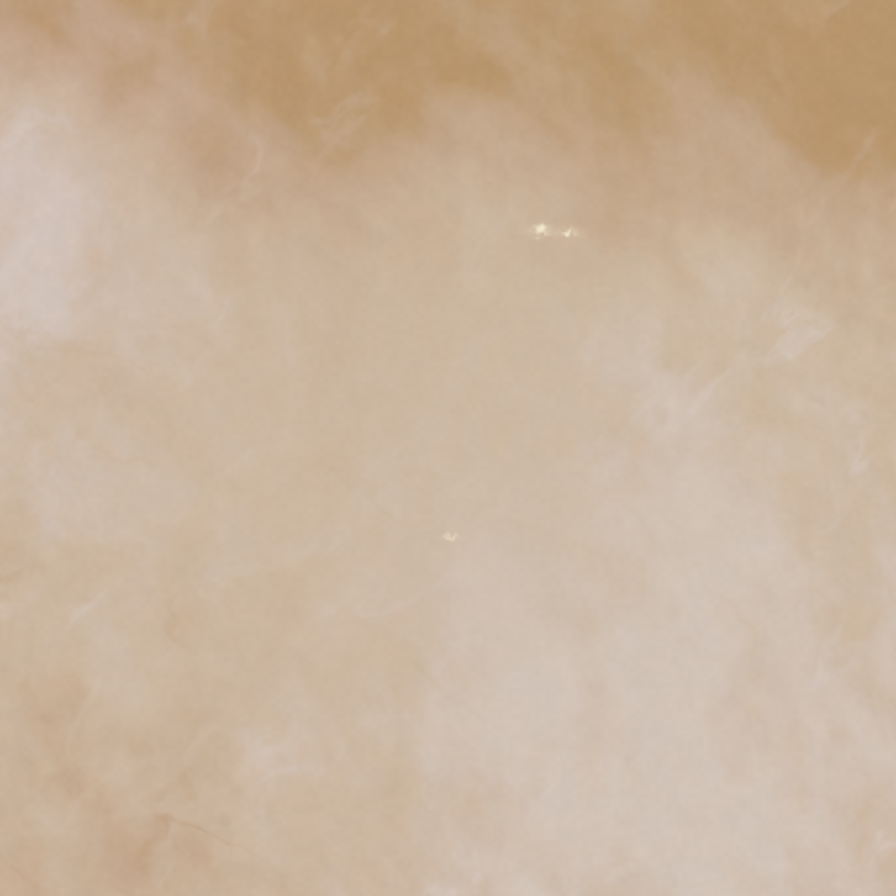
A three.js fragment shader for this texture:

```glsl
// Softly mottled beige plaster, ochre along the top and pale at lower right, with tiny glints
varying vec2 vUv;

const vec3 OCHRE = vec3(0.720, 0.585, 0.425);
const vec3 TAN = vec3(0.757, 0.647, 0.535);
const vec3 SAND = vec3(0.795, 0.710, 0.618);
const vec3 PALE = vec3(0.822, 0.765, 0.715);
const vec3 ROSE_TINT = vec3(0.002, -0.002, 0.014);
const vec3 GLINT = vec3(0.95, 0.91, 0.80);

float hash(vec2 p) {
  vec3 q = fract(vec3(p.xyx) * 0.1031);
  q += dot(q, q.yzx + 33.33);
  return fract((q.x + q.y) * q.z);
}

float noise(vec2 p) {
  vec2 cell = floor(p);
  vec2 f = fract(p);
  f = f * f * f * (f * (f * 6.0 - 15.0) + 10.0);
  float low = mix(hash(cell), hash(cell + vec2(1.0, 0.0)), f.x);
  float high = mix(hash(cell + vec2(0.0, 1.0)), hash(cell + vec2(1.0)), f.x);
  return mix(low, high, f.y);
}

// Layered noise, centred on zero
float fbm(vec2 p) {
  float sum = 0.0;
  float weight = 0.5;
  for (int i = 0; i < 5; i++) {
    sum += weight * (noise(p) - 0.5);
    p = mat2(1.6, 1.2, -1.2, 1.6) * p + 17.3;
    weight *= 0.5;
  }
  return sum;
}

vec2 rotate(vec2 p, float angle) {
  float c = cos(angle);
  float s = sin(angle);
  return vec2(c * p.x + s * p.y, c * p.y - s * p.x);
}

// Soft elliptical spot
float blob(vec2 p, vec2 centre, vec2 radius) {
  vec2 d = (p - centre) / radius;
  return exp(-dot(d, d));
}

// Thin broken lines along the middle level of a noise field
float crease(vec2 p, float width) {
  float level = fbm(p) / width;
  return exp(-level * level) * smoothstep(0.5, 0.8, noise(p * 1.7 + 40.0));
}

// Broad light and dark areas: 0 is ochre, 1 is pale
float broadTone(vec2 p) {
  float tone = 0.66;
  tone -= 0.60 * smoothstep(0.62, 1.03, p.y + 0.10 * (p.x - 0.5));
  tone -= 0.20 * blob(p, vec2(0.36, 0.82), vec2(0.15, 0.14));
  tone -= 0.14 * blob(p, vec2(1.0, 0.90), vec2(0.12, 0.12));
  tone -= 0.26 * blob(p, vec2(0.04, 0.03), vec2(0.24, 0.14));
  tone -= 0.14 * blob(p, vec2(0.84, 0.54), vec2(0.03, 0.04));
  tone -= 0.10 * blob(p, vec2(0.92, 0.40), vec2(0.07, 0.09));
  tone += 0.31 * blob(p, vec2(0.80, 0.18), vec2(0.34, 0.36));
  tone += 0.34 * blob(p, vec2(0.02, 0.80), vec2(0.22, 0.18));
  tone += 0.10 * blob(p, vec2(0.04, 0.50), vec2(0.16, 0.25));
  return tone;
}

vec3 plasterColor(float tone) {
  vec3 color = mix(OCHRE, TAN, smoothstep(0.0, 0.36, tone));
  color = mix(color, SAND, smoothstep(0.28, 0.68, tone));
  return mix(color, PALE, smoothstep(0.62, 1.0, tone));
}

void main() {
  vec2 uv = vUv;
  vec2 warp = vec2(fbm(uv * 4.0 + 3.0), fbm(uv * 4.0 + 29.0));
  vec2 p = uv + 0.10 * warp;

  // Clouds, diagonal wipes and vertical smears, calmest in the middle
  float edges = 0.35 + 0.65 * smoothstep(0.12, 0.42, length(uv - vec2(0.47, 0.48)));
  float tone = broadTone(p);
  tone += 0.20 * fbm(p * 5.0 + 8.0);
  tone += 0.30 * edges * fbm(p * 13.0 + 23.0);
  tone += 0.30 * edges * fbm(rotate(p, -0.75) * vec2(8.0, 22.0));
  tone += 0.24 * edges * fbm(p * vec2(26.0, 7.0) + 51.0);

  // Dark and light creases at lower left, pale wisps elsewhere
  float lowerLeft = blob(uv, vec2(0.15, 0.25), vec2(0.34, 0.32));
  tone -= 0.17 * lowerLeft * crease(rotate(p, -0.4) * vec2(4.0, 9.0), 0.025);
  tone += 0.14 * lowerLeft * crease(rotate(p, 0.5) * vec2(4.0, 8.0) + 9.0, 0.04);
  tone += 0.12 * edges * crease(rotate(p, 0.9) * vec2(5.0, 12.0) + 63.0, 0.04);

  vec3 color = plasterColor(tone);
  float rose = blob(uv, vec2(0.0, 0.85), vec2(0.28, 0.35)) + 0.3 * smoothstep(0.5, 0.0, uv.y);
  color += ROSE_TINT * rose;

  // Slight colour blotches and fine grain
  color += vec3(0.012, -0.002, -0.016) * fbm(uv * 38.0 + 70.0);
  color += 0.022 * edges * fbm(uv * 60.0 + 11.0);
  color += 0.010 * (noise(uv * 170.0) - 0.5);

  // A pair of bright glints and a fainter single one, with ragged outlines
  vec2 ragged = uv + 0.006 * vec2(noise(uv * 210.0) - 0.5, noise(uv * 210.0 + 31.0) - 0.5);
  float glint = 0.5 * blob(ragged, vec2(0.503, 0.400), vec2(0.007, 0.004));
  for (int i = 0; i < 2; i++) {
    float k = float(i);
    vec2 centre = vec2(0.603 + 0.031 * k, 0.743 - 0.003 * k);
    glint += (0.75 - 0.1 * k) * blob(ragged, centre, vec2(0.0045, 0.006 - 0.002 * k));
    glint += 0.25 * blob(ragged, centre, vec2(0.016, 0.005));
  }
  color = mix(color, GLINT, clamp(glint, 0.0, 1.0));

  gl_FragColor = vec4(color, 1.0);
}
```
